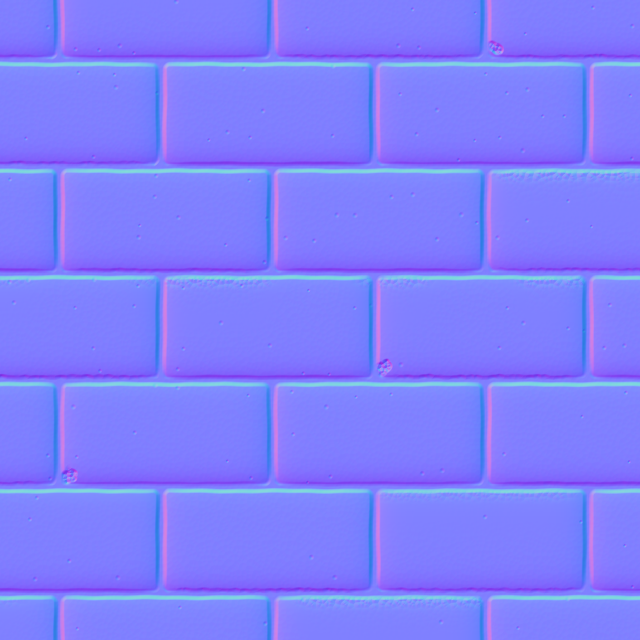
This texture map is drawn by a Shadertoy shader. Its source:

```glsl
// Tangent-space normal map of a running-bond brick wall with soft bevels.
// A height field (rounded bricks, worn rims, corner chips, pits, grain) is
// sampled around each point and its slope is packed into a colour.
#define GRID vec2(3.0, 6.0)            // bricks across, rows down
#define ROW_PHASE 0.43                 // height of the lowest bed joint, in rows
#define BOND vec2(0.756, 0.277)        // joint offset of even and odd rows
#define JOINT 0.032                    // half joint width, in row heights
#define EDGE 0.024                     // softness of the brick rim
#define RELIEF 0.045                   // height of a brick face
#define SAG_LOW vec2(0.021, 0.036)     // face drop at left and bottom
#define SAG_HIGH vec2(0.022, 0.016)    // face drop at right and top
#define REACH 0.10                     // how far the drop extends inward
#define GRAIN 0.0007                   // fine surface roughness
#define WEAR 0.007                     // roughness of worn rims
#define STEP 0.006                     // sampling distance for slopes

vec2 hash2(vec2 p) {
    vec3 a = fract(p.xyx * vec3(0.1031, 0.1030, 0.0973));
    a += dot(a, a.yzx + 33.33);
    return fract((a.xx + a.yz) * a.zy);
}

// Distance to the nearest scattered feature point
float cellular(vec2 p) {
    vec2 cell = floor(p);
    float nearest = 2.0;
    for (int y = -1; y <= 1; y++)
    for (int x = -1; x <= 1; x++) {
        vec2 c = cell + vec2(x, y);
        nearest = min(nearest, length(c + hash2(c + 71.0) - p));
    }
    return nearest;
}

float roundedBox(vec2 p, vec2 halfSize, float radius) {
    vec2 d = abs(p) - halfSize + radius;
    return length(max(d, 0.0)) + min(max(d.x, d.y), 0.0) - radius;
}

// Sparse round pits, at most one per grid cell
float pits(vec2 p) {
    vec2 cell = floor(p);
    vec2 rnd = hash2(cell + 13.0);
    float radius = mix(0.08, 0.14, rnd.y);
    float present = step(0.86, hash2(cell + 47.0).x);
    return present * smoothstep(radius, 0.0, length(p - cell - mix(vec2(0.2), vec2(0.8), rnd)));
}

// Wall height; p is measured in row heights
float wallHeight(vec2 p) {
    // Brick layout: q is centred on a brick two units wide and one high
    float row = floor(p.y);
    float across = p.x * 0.5 - mix(BOND.x, BOND.y, mod(row, 2.0));
    vec2 id = vec2(floor(across), row) + 20.0;
    vec2 q = vec2(fract(across) * 2.0 - 1.0, p.y - row - 0.5);
    vec2 rnd = hash2(id), wearRnd = hash2(id + 31.0);

    float rough = cellular(p * 22.0);
    float coarse = cellular(p * 11.0 + 5.0);

    // Slightly uneven rim, more ragged along some lower edges
    vec2 halfSize = vec2(1.0, 0.5) - JOINT;
    float d = roundedBox(q, halfSize, 0.045);
    d += 0.003 * sin(q.x * 7.0 + q.y * 5.0 + rnd.x * 6.3) + 0.002 * sin(q.x * 19.0 - q.y * 13.0 + rnd.y * 6.3);
    float ragged = smoothstep(0.3, 0.9, wearRnd.x) * smoothstep(-0.38, -0.46, q.y);
    d += 0.022 * ragged * max(0.6 - coarse, 0.0);
    float mask = smoothstep(EDGE, -EDGE, d);

    // Pillowed face, dropping by a different amount at each side
    vec2 low = SAG_LOW * exp(-max(halfSize + q, 0.0) / REACH);
    vec2 high = SAG_HIGH * exp(-max(halfSize - q, 0.0) / REACH);
    float face = RELIEF - (low.x + low.y + high.x + high.y) * mix(0.9, 1.1, rnd.x);

    // Crumbled upper rim, fading down the face of the worn bricks
    float worn = smoothstep(0.55, 0.85, rnd.y) * smoothstep(-0.9, -0.2, sin(q.x * 2.3 + wearRnd.y * 6.3));
    float band = smoothstep(0.34, 0.46, q.y) + 0.22 * smoothstep(-0.2, 0.4, q.y);
    face -= WEAR * worn * band * rough;

    // Broken lower left corner on a few bricks
    float chip = length(q - vec2(-0.91, -0.38)) + 0.06 * (coarse - 0.4);
    face -= 0.016 * step(0.66, wearRnd.y) * smoothstep(0.085, 0.03, chip) * (0.5 + rough);

    face -= 0.004 * pits(p * 5.0);
    return mask * face + GRAIN * rough;
}

void mainImage(out vec4 fragColor, in vec2 fragCoord) {
    vec2 p = fragCoord / iResolution.xy * GRID * vec2(2.0, 1.0) - vec2(0.0, ROW_PHASE);
    vec2 e = vec2(STEP, 0.0);
    vec2 slope = vec2(wallHeight(p + e.xy) - wallHeight(p - e.xy),
                      wallHeight(p + e.yx) - wallHeight(p - e.yx)) / (2.0 * STEP);

    // Red follows the rise to the right, green the fall upward
    vec3 normal = normalize(vec3(slope.x, -slope.y, 1.0));
    fragColor = vec4(normal * 0.5 + 0.5, 1.0);
}
```
